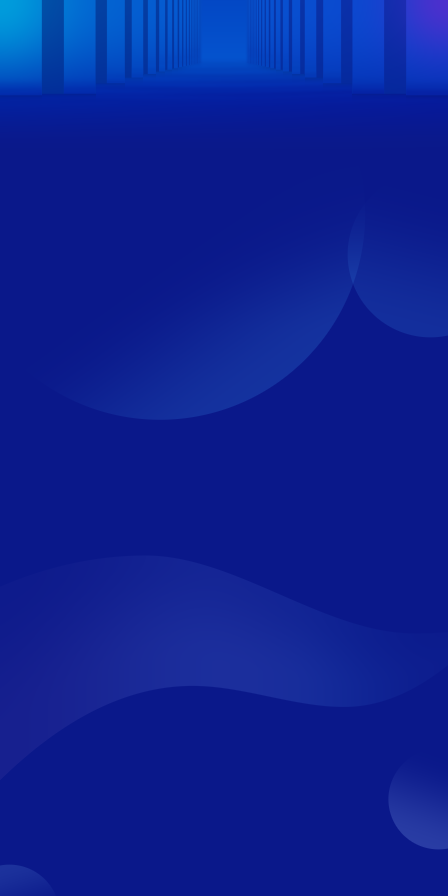
Write a Shadertoy shader that draws this background.

```glsl
const vec3 NAVY = vec3(0.040, 0.096, 0.542);

float pixel; // width of one pixel in canvas units

// Coverage of the region where the signed distance is negative
float inside(float d) {
    return clamp(0.5 - d / pixel, 0.0, 1.0);
}

// Disc lit along one direction, fading out towards the other side
float litDisc(vec2 p, vec2 center, float radius, vec2 light, float start) {
    vec2 q = (p - center) / radius;
    float glow = smoothstep(start, 1.0, dot(q, normalize(light)));
    return inside((length(q) - 1.0) * radius) * glow;
}

// Floor: a blue sheen with faint streaks, fading into navy
vec3 floorColor(vec2 p) {
    float fade = 1.0 - smoothstep(0.17, 0.34, p.y);
    float streak = sin(p.y * 310.0 + sin(p.x * 9.0)) * sin(p.y * 127.0 + p.x * 5.0);
    vec3 sheen = mix(vec3(0.0, 0.14, 0.66), vec3(0.02, 0.10, 0.63), p.x);
    sheen += vec3(0.0, 0.15, 0.10) * exp(-pow((p.y - 0.14) / 0.05, 2.0));
    sheen += vec3(0.0, 0.008, 0.012) * streak * (1.0 - smoothstep(0.2, 0.25, p.y));
    return mix(NAVY, sheen, fade);
}

// Colonnade receding to a vanishing point at (0.5, 0.13)
vec3 hall(vec2 p) {
    vec3 color = floorColor(p);
    float d = max(abs(p.x - 0.5), 0.01);
    float depth = 0.972 / d - 0.39;
    float bay = floor(depth);
    float base = min(0.13 + 0.195 * 0.972 / (bay + 0.39), 0.213);
    float blur = 0.972 / (d * d) * pixel;

    // Bright panels alternate with shaded pillar sides
    float stripe = abs(fract(depth + 0.335) - 0.5);
    float shade = 1.0 - smoothstep(0.165 - blur * 0.7, 0.165 + blur * 0.7, stripe);
    shade = mix(shade, 0.35, smoothstep(0.3, 1.1, blur));
    float down = clamp(p.y / 0.21, 0.0, 1.0);
    vec3 panel = mix(vec3(0.0, 0.42, 0.82), vec3(0.05, 0.25, 0.81), p.x);
    panel = mix(panel, vec3(0.01, 0.18, 0.69), down * down * 0.9);
    vec3 side = mix(vec3(0.0, 0.24, 0.57), vec3(0.05, 0.14, 0.64), p.x);
    side = mix(side, vec3(0.01, 0.14, 0.57), down * 0.7);
    vec3 wall = mix(panel, side, shade * 0.8);

    // Coloured light in the upper corners
    float cyan = exp(-dot(p, p) * 55.0);
    vec2 corner = p - vec2(1.0, 0.0);
    float violet = exp(-dot(corner, corner) * 75.0);
    wall = mix(wall, vec3(0.0, 0.66, 0.87), cyan * (0.8 - 0.6 * shade));
    wall = mix(wall, vec3(0.36, 0.17, 0.80), violet * (0.8 - 0.4 * shade));

    // Panels melt into the floor while pillar sides end on a crisp line
    float footing = smoothstep(base - 0.045, base, p.y) * (1.0 - shade);
    wall = mix(wall, color, footing * 0.8);
    color *= 1.0 - 0.12 * exp(-abs(p.y - base) / 0.005) * smoothstep(0.05, 0.12, d);
    color = mix(color, wall, inside(p.y - base));

    // Far end of the hall
    vec3 distant = mix(vec3(0.01, 0.28, 0.77), vec3(0.02, 0.35, 0.83), down);
    float opening = smoothstep(0.0, 0.012, 0.058 - d);
    opening *= 1.0 - smoothstep(0.125, 0.155, p.y);
    return mix(color, distant, opening);
}

// Translucent ribbon between two curves
vec3 ribbon(vec3 color, vec2 p) {
    float x = p.x;
    float top = 1.240 + 0.174 * smoothstep(0.325, 0.925, x)
        + 0.66 * pow(max(0.325 - x, 0.0), 2.0) - 0.5 * pow(max(x - 0.924, 0.0), 2.0);
    float bottom = 1.531 + 0.047 * smoothstep(0.43, 0.768, x)
        + 1.14 * pow(max(0.43 - x, 0.0), 2.0) - 1.74 * pow(max(x - 0.768, 0.0), 2.0);
    float mask = inside((top - p.y) * 0.94) * inside((p.y - bottom) * 0.9);
    float across = clamp((p.y - top) / (bottom - top), 0.0, 1.0);
    float strength = mix(0.3 + 0.3 * smoothstep(0.0, 0.5, x), 1.0, smoothstep(0.0, 0.8, across));
    strength *= 1.0 - 0.75 * smoothstep(0.65, 1.0, x);
    vec3 tint = mix(vec3(0.090, 0.125, 0.560), vec3(0.108, 0.180, 0.612), smoothstep(0.0, 0.5, x));
    tint = mix(tint, vec3(0.075, 0.170, 0.605), smoothstep(0.5, 0.85, x));
    return mix(color, tint, mask * strength);
}

void mainImage(out vec4 fragColor, in vec2 fragCoord) {
    // Width is one unit; y runs down from the top edge
    vec2 p = vec2(fragCoord.x, iResolution.y - fragCoord.y) / iResolution.x;
    pixel = 1.0 / iResolution.x;
    vec3 color = hall(p);

    // Large disc, brightest along its lower right rim
    float rim = litDisc(p, vec2(0.357, 0.479), 0.458, vec2(0.58, 0.81), 0.22);
    color += vec3(0.040, 0.100, 0.080) * rim * smoothstep(0.35, 0.75, p.y);

    // Smaller discs
    color += vec3(0.035, 0.085, 0.07) * litDisc(p, vec2(0.961, 0.568), 0.185, vec2(-0.25, 1.0), -0.7);
    color = ribbon(color, p);
    color += vec3(0.12, 0.14, 0.10) * litDisc(p, vec2(0.979, 1.784), 0.112, vec2(-0.35, 1.0), -0.8);
    color += vec3(0.07, 0.10, 0.07) * litDisc(p, vec2(0.021, 2.042), 0.112, vec2(-0.3, -1.0), -0.2);

    fragColor = vec4(color, 1.0);
}
```
